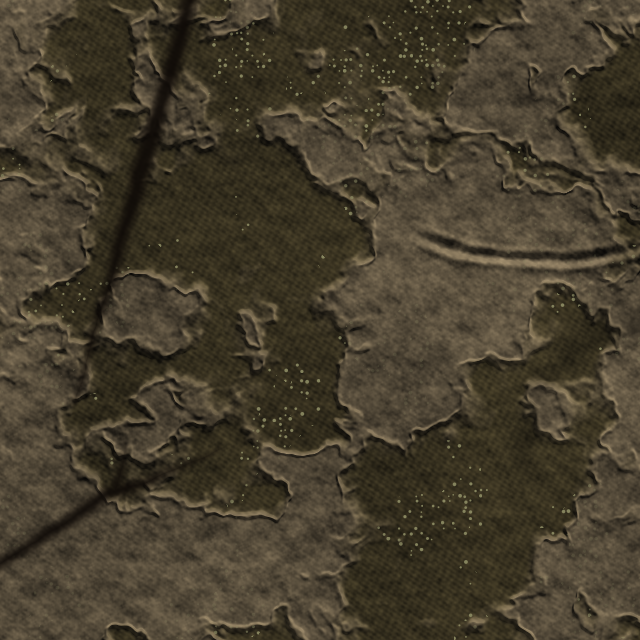
A WebGL 1 fragment shader for this texture:

```glsl
precision highp float;
// Weathered ground: crusty brown plaster over dark olive cloth, with pale flecks
// and blurred black streaks. A warped noise height field is lit by its slope;
// a repeating bump tile and a fine weave are laid over it.
uniform vec2 u_resolution;

const vec3 OLIVE   = vec3(0.208, 0.184, 0.118);
const vec3 PLASTER = vec3(0.322, 0.284, 0.220);
const vec3 FLECK   = vec3(0.600, 0.600, 0.430);
const vec3 SOOT    = vec3(0.055, 0.038, 0.025);
const vec2 LIGHT_STEP = vec2(0.0016, 0.0036); // towards the light
const float RELIEF = 2.3;         // strength of slope shading
const float COVER_LEVEL = 0.47;   // noise level where plaster begins
const float TILE = 0.0885;        // period of the bump tile
const float TILE_CELLS = 6.0;     // noise cells per tile
const float WEAVE = 0.0122;       // period of the cloth weave
const float FLECK_CELL = 0.0085;
const float FLECK_SHARE = 0.30;

float hash(vec2 p) {
  vec3 q = fract(vec3(p.xyx) * 0.1031);
  q += dot(q, q.yzx + 33.33);
  return fract((q.x + q.y) * q.z);
}

// Value noise whose lattice repeats after the given number of cells
float noise(vec2 p, float period) {
  vec2 i = floor(p), f = fract(p);
  f = f * f * (3.0 - 2.0 * f);
  vec2 a = mod(i, period), b = mod(i + 1.0, period);
  return mix(mix(hash(a), hash(vec2(b.x, a.y)), f.x),
             mix(hash(vec2(a.x, b.y)), hash(b), f.x), f.y);
}

float fbm(vec2 p) {
  float sum = 0.0, amp = 0.5;
  for (int i = 0; i < 4; i++) {
    sum += amp * noise(p, 512.0);
    p = mat2(0.8, 0.6, -0.6, 0.8) * p * 2.03 + 37.0;
    amp *= 0.5;
  }
  return sum;
}

float bell(float x) { return exp(-x * x); }

float blob(vec2 p, float x, float y, float r) {
  return bell(length(p - vec2(x, y)) / r);
}

// Soft worn track curling round the right edge
float track(vec2 p) {
  float d = length(p - vec2(1.02, 0.29)) - 0.20;
  return bell(d / 0.020) * smoothstep(0.22, 0.30, p.y);
}

// Broad layout: positive for plaster, negative for bare cloth
float layout(vec2 p) {
  float crust = blob(p, 0.22, 0.08, 0.24) + blob(p, 0.80, 0.74, 0.16)
              + blob(p, 0.04, 0.68, 0.14) + blob(p, 0.62, 0.38, 0.12)
              + blob(p, 0.08, 0.38, 0.12) + blob(p, 0.92, 0.18, 0.07);
  float bare = blob(p, 0.40, 0.62, 0.17) + blob(p, 0.34, 0.43, 0.12)
             + blob(p, 0.74, 0.19, 0.13) + blob(p, 0.96, 0.79, 0.06)
             + blob(p, 0.72, 0.98, 0.10) + blob(p, 0.93, 0.38, 0.10);
  return 0.17 * (crust - bare) - 0.12 * track(p) + 0.02;
}

float crustField(vec2 p) {
  vec2 warp = vec2(fbm(p * 13.0 + 5.0), fbm(p * 13.0 + 71.0)) - 0.47;
  return fbm((p + 0.09 * warp) * 8.0 + 11.0) + layout(p) - COVER_LEVEL;
}

// Pressed groove with raised banks, running to the right edge
float groove(vec2 p) {
  float d = p.y - 0.594 - (p.x - 0.85) * (p.x - 0.85) + 0.012 * (fbm(p * 20.0) - 0.47);
  float banks = 0.6 * bell((abs(d) - 0.013) / 0.006);
  return (banks - bell(d / 0.007)) * smoothstep(0.63, 0.69, p.x);
}

float height(vec2 p) {
  float m = crustField(p);
  float lip = bell((m - 0.035) / 0.032);
  return 0.6 * smoothstep(-0.06, 0.06, m) + 0.5 * lip
       + 0.65 * fbm(p * 42.0) + 0.5 * groove(p);
}

// Blurred tapering stroke from a to b, with end radii r
float streak(vec2 p, vec2 a, vec2 b, vec2 r) {
  vec2 ab = b - a;
  float t = clamp(dot(p - a, ab) / dot(ab, ab), 0.0, 1.0);
  float d = length(p - a - ab * t) - mix(r.x, r.y, t);
  return 1.0 - smoothstep(-0.010, 0.012, d);
}

float flecks(vec2 p) {
  vec2 cell = floor(p / FLECK_CELL), f = fract(p / FLECK_CELL);
  vec2 centre = 0.3 + 0.4 * vec2(hash(cell + 3.0), hash(cell + 91.0));
  float size = mix(0.12, 0.34, hash(cell + 47.0));
  float clump = smoothstep(0.50, 0.68, fbm(p * 11.0 + 23.0));
  float present = step(1.0 - FLECK_SHARE * clump, hash(cell + 140.0));
  return present * (1.0 - smoothstep(size - 0.12, size + 0.14, length(f - centre)));
}

void main() {
  vec2 p = gl_FragCoord.xy / u_resolution;
  float cover = smoothstep(-0.07, 0.07, crustField(p));

  // Surface tone: slope light, bump tile, weave and grain
  float slope = height(p) - height(p + LIGHT_STEP);
  float tile = noise(p / TILE * TILE_CELLS, TILE_CELLS) - 0.5
             + 0.25 * sin(6.2832 * p.x / TILE) * cos(6.2832 * p.y / TILE);
  vec2 w = 6.2832 * p / WEAVE;
  float weave = sin(w.x + 0.5 * w.y) * sin(w.y);
  float grain = noise(p * 170.0, 512.0) - 0.5;
  float tone = 1.0 + clamp(RELIEF * slope, -0.55, 0.65)
             + mix(0.08, 0.28, cover) * tile + mix(0.15, 0.07, cover) * weave
             + 0.20 * grain + 0.5 * (fbm(p * 5.0 + 53.0) - 0.47);
  vec3 color = mix(OLIVE, PLASTER, cover) * tone * (1.0 - 0.25 * track(p));
  color = mix(color, FLECK, 0.8 * flecks(p) * (1.0 - 0.8 * cover));

  // Two long black streaks, the lower one forked
  vec2 q = p + 0.016 * (vec2(fbm(p * 18.0), fbm(p * 18.0 + 29.0)) - 0.47);
  float soot = streak(q, vec2(0.30, 1.01), vec2(0.225, 0.74), vec2(0.010, 0.013));
  soot = max(soot, streak(q, vec2(0.225, 0.74), vec2(0.117, 0.37), vec2(0.013, 0.000)));
  soot = max(soot, streak(q, vec2(-0.01, 0.115), vec2(0.17, 0.225), vec2(0.006, 0.010)));
  soot = max(soot, streak(q, vec2(0.17, 0.225), vec2(0.34, 0.295), vec2(0.010, -0.002)));
  soot = max(soot, streak(q, vec2(0.18, 0.23), vec2(0.195, 0.305), vec2(0.008, -0.003)));
  gl_FragColor = vec4(mix(color, SOOT, 0.9 * soot), 1.0);
}
```
